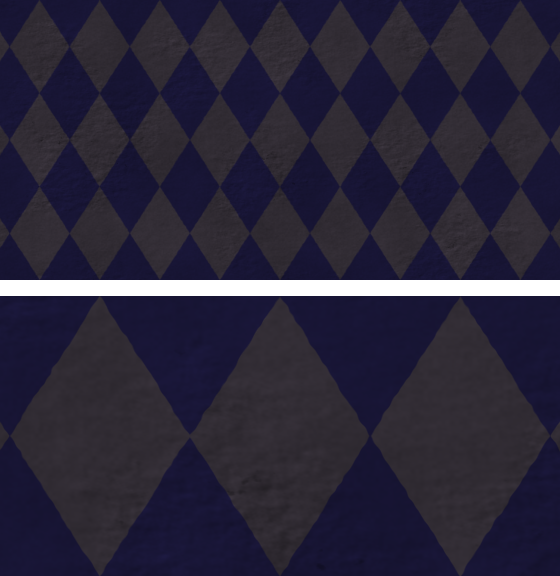
Top: the whole. Bottom: its middle third, enlarged.
A Shadertoy shader for this pattern:

```glsl
const vec2 PERIOD = vec2(0.2146, 0.3333);
const vec2 CENTRE = vec2(1.0, 0.5);
const vec3 NAVY = vec3(0.092, 0.082, 0.205);
const vec3 CHARCOAL = vec3(0.192, 0.172, 0.202);

float hash(vec2 p) {
    return fract(sin(dot(p, vec2(127.1, 311.7))) * 43758.5453);
}

float valueNoise(vec2 p) {
    vec2 cell = floor(p);
    vec2 f = fract(p);
    f = f * f * (3.0 - 2.0 * f);
    float low = mix(hash(cell), hash(cell + vec2(1.0, 0.0)), f.x);
    float high = mix(hash(cell + vec2(0.0, 1.0)), hash(cell + vec2(1.0, 1.0)), f.x);
    return mix(low, high, f.y);
}

float fbm(vec2 p) {
    float sum = 0.0;
    float amplitude = 0.5;
    for (int i = 0; i < 4; i++) {
        sum += amplitude * valueNoise(p);
        p = mat2(1.6, 1.2, -1.2, 1.6) * p + 7.3;
        amplitude *= 0.5;
    }
    return sum;
}

// Signed distance to a rhombus with the given half diagonals
float rhombus(vec2 p, vec2 halfSize) {
    p = abs(p);
    return (p.x * halfSize.y + p.y * halfSize.x - halfSize.x * halfSize.y) / length(halfSize);
}

// Index of the diamond holding p, counted along the two diagonals
vec2 diamondId(vec2 p, vec2 period) {
    vec2 q = p / period;
    return floor(vec2(q.x + q.y, q.x - q.y) + 0.5);
}

// Side-lit relief of a rough plaster surface
float relief(vec2 p, float scale, float lightStep) {
    vec2 light = vec2(-0.6, 0.8) * lightStep;
    return fbm((p + light) * scale) - fbm((p - light) * scale);
}

void mainImage(out vec4 fragColor, in vec2 fragCoord) {
    vec2 p = fragCoord / iResolution.y;
    float pixel = 1.0 / iResolution.y;
    vec2 local = p - CENTRE;

    // Diamond lattice with slightly rough edges
    vec2 folded = (fract(local / PERIOD + 0.5) - 0.5) * PERIOD;
    float roughness = (valueNoise(p * 110.0) - 0.5) * 0.0025;
    float edge = rhombus(folded, PERIOD * 0.5) + roughness;
    float inside = 1.0 - smoothstep(-pixel, pixel, edge);
    vec3 color = mix(NAVY, CHARCOAL, inside);

    // Tone shift per diamond, broad stains and fine grain
    float tone = (hash(diamondId(local, PERIOD)) - 0.5) * 0.05;
    float stain = (fbm(p * 9.0) - 0.47) * 0.22;
    float grain = (valueNoise(p * 190.0) - 0.5) * 0.07;

    // Patches where the surface is pitted and cracked
    float worn = smoothstep(0.42, 0.68, fbm(p * 6.0 + 31.0));
    float bumps = relief(p * vec2(0.8, 1.2), 48.0, 0.003) * mix(0.2, 0.75, worn);
    float pits = smoothstep(0.70, 0.85, fbm(p * vec2(42.0, 60.0) + 11.0)) * worn * 0.3;

    float wear = tone + stain + grain + bumps - pits;
    color *= 1.0 + wear * mix(0.8, 1.0, inside);
    fragColor = vec4(color, 1.0);
}
```
